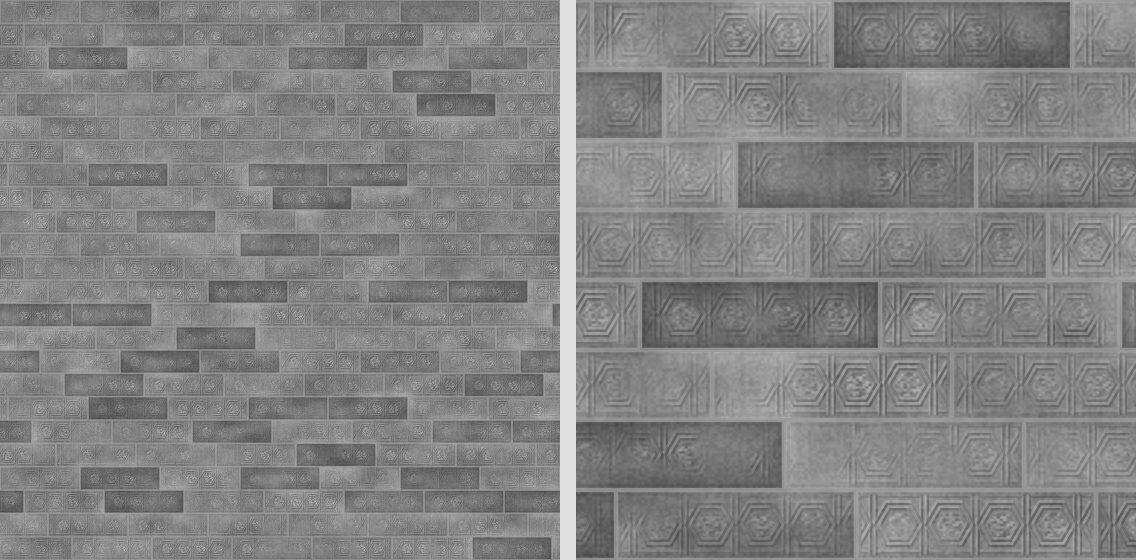
Left: the whole. Right: its middle third, enlarged.
Give the GLSL for this texture, as a WebGL 2 fragment shader.

```glsl
#version 300 es
precision highp float;
// Grey running-bond bricks stamped with double hexagons, worn and dusted unevenly.
#define COLUMNS 7.0
#define ROWS 24.0
#define ROW_SHIFT 0.3
#define JOINT_HALF 0.028
#define HEX_PITCH 0.73
#define LINE_HALF 0.016
#define BRICK_TONE 0.525
#define JOINT_TONE 0.60
#define RELIEF 0.12
#define DUST 0.13
#define GRAIN 0.07

uniform vec2 u_resolution;
out vec4 outColor;

const float ASPECT = ROWS / COLUMNS; // brick length in brick heights

float hash(vec2 p) {
  vec3 q = fract(p.xyx * vec3(0.1031, 0.1030, 0.0973));
  q += dot(q, q.yzx + 33.33);
  return fract((q.x + q.y) * q.z);
}

float noise(vec2 p) {
  vec2 i = floor(p), f = fract(p);
  f = f * f * (3.0 - 2.0 * f);
  return mix(mix(hash(i), hash(i + vec2(1, 0)), f.x),
             mix(hash(i + vec2(0, 1)), hash(i + 1.0), f.x), f.y);
}

float fbm(vec2 p) {
  float sum = 0.0, gain = 0.5;
  for (int i = 0; i < 4; i++) {
    sum += gain * noise(p);
    p = p * 2.03 + 17.1;
    gain *= 0.5;
  }
  return sum / 0.9375;
}

// Smooth line of the given half width around distance zero
float stroke(float d, float halfWidth, float px) {
  return 1.0 - smoothstep(halfWidth - 0.5 * px, halfWidth + 0.7 * px, abs(d));
}

float boxDistance(vec2 p, vec2 halfSize) {
  vec2 d = abs(p) - halfSize;
  return length(max(d, 0.0)) + min(max(d.x, d.y), 0.0);
}

// Position along a row, counted in bricks
float alongRow(float x, float row) {
  return x / ASPECT - ROW_SHIFT * row;
}

// How deeply a brick is sunk: most are level, a few are deep
float brickDepth(vec2 id) {
  return smoothstep(0.62, 1.0, hash(vec2(mod(id.x, COLUMNS), id.y) + 3.7));
}

// Stamped grooves: nested hexagons joined by upright double lines
float grooves(vec2 p, float px) {
  vec2 h = vec2((fract(p.x / HEX_PITCH) - 0.5) * HEX_PITCH, p.y);
  vec2 a = abs(h);
  float hex = max(a.y, a.x * 0.866 + a.y * 0.5);
  float lines = max(stroke(hex - 0.3, LINE_HALF, px), 0.85 * stroke(hex - 0.225, LINE_HALF, px));
  float upright = stroke(a.x - 0.5 * HEX_PITCH + 0.04, LINE_HALF, px) * step(0.3, hex);
  float cap = stroke(a.y - 0.40, LINE_HALF, px) * step(a.x, 0.325);
  return max(lines, max(upright, 0.6 * cap));
}

// Rough dots filling each hexagon
float stipple(vec2 p, float px) {
  vec2 h = abs(vec2((fract(p.x / HEX_PITCH) - 0.5) * HEX_PITCH, p.y));
  float inside = 1.0 - smoothstep(0.16, 0.16 + 2.0 * px, max(h.y, h.x * 0.866 + h.y * 0.5));
  return inside * (noise(p * vec2(22.0, 28.0)) - 0.4);
}

void main() {
  vec2 uv = gl_FragCoord.xy / u_resolution;
  vec2 pos = vec2(uv.x, 1.0 - uv.y) * ROWS; // brick heights, downward
  float px = ROWS / u_resolution.y;

  // Brick cell and its local frame
  float row = floor(pos.y);
  float along = alongRow(pos.x, row);
  vec2 id = vec2(floor(along), row);
  vec2 local = vec2((fract(along) - 0.5) * ASPECT, fract(pos.y) - 0.5);
  vec2 key = vec2(mod(id.x, COLUMNS), row);
  float depth = brickDepth(id);
  float edge = -boxDistance(local, 0.5 * vec2(ASPECT, 1.0));

  // Dust gathers on bricks bordering deeper ones
  float halo = 0.0;
  for (int j = -1; j <= 1; j++) {
    float r = row + float(j);
    float s = alongRow(pos.x, r);
    for (int i = -1; i <= 1; i++) {
      vec2 other = vec2(floor(s) + float(i), r);
      vec2 q = vec2((s - other.x - 0.5) * ASPECT, pos.y - r - 0.5);
      float d = max(boxDistance(q, 0.5 * vec2(ASPECT, 1.0)), 0.0);
      halo = max(halo, max(brickDepth(other) - depth, 0.0) * exp(-4.5 * d));
    }
  }
  float cloud = fbm(pos * vec2(0.55, 0.9) + 8.0);
  halo *= smoothstep(0.2, 0.65, cloud);

  // Shade of each brick, with darker bare ends on the sunk ones
  float patches = fbm(local * vec2(0.9, 1.6) + key * 7.31);
  float bare = depth * (1.0 - smoothstep(0.05, 0.5, edge + 0.35 * (patches - 0.4)));
  float tone = BRICK_TONE + 0.035 * (hash(key + 21.0) - 0.5) + 0.15 * (patches - 0.5);
  tone += DUST * halo + 0.09 * (cloud - 0.5) - 0.06 * depth - 0.06 * bare;

  // Relief fades where the face is worn or covered
  float kept = smoothstep(0.24, 0.56, fbm(local * 1.5 + key * 3.17 + 40.0));
  kept *= (1.0 - 0.85 * bare) * (1.0 - 0.75 * halo) * mix(0.65, 1.1, hash(key + 9.0));
  kept *= smoothstep(0.05, 0.09, edge);
  float groove = grooves(local, px);
  float lit = grooves(local + vec2(0.025, 0.035), px);
  tone += kept * (RELIEF * (0.65 * lit - groove) + 0.24 * stipple(local, px));

  // Fine grain and faint upright scratches
  tone += GRAIN * (noise(pos * 24.0) - 0.5);
  tone += 0.035 * (noise(pos * vec2(20.0, 2.0)) - 0.5);

  // Pale joints with a thin shadow beside them
  tone -= 0.035 * stroke(edge - 0.065, 0.02, px);
  float jointTone = JOINT_TONE + 0.08 * (cloud - 0.5) + 0.04 * (noise(pos * 9.0) - 0.5);
  tone = mix(tone, jointTone, 0.85 * stroke(edge, JOINT_HALF, px));

  outColor = vec4(vec3(clamp(tone, 0.0, 1.0)), 1.0);
}
```
